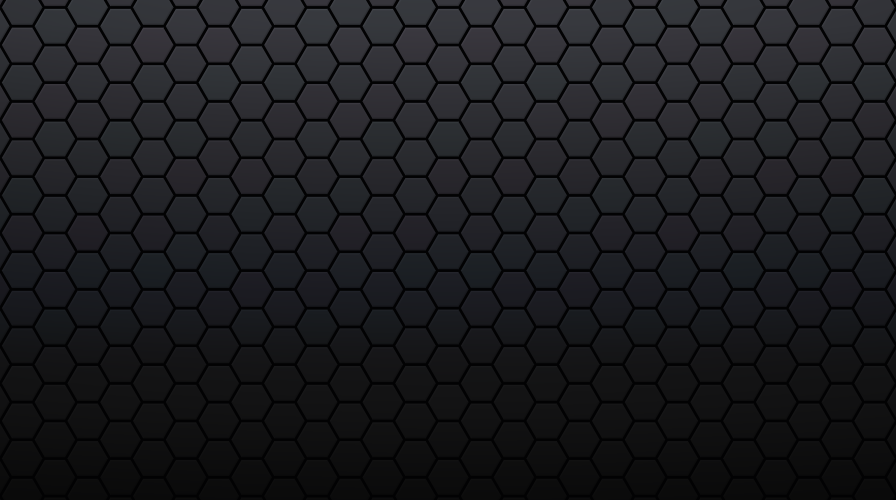
Give the GLSL for this pattern, as a WebGL 1 fragment shader.

```glsl
precision highp float;

uniform vec2 u_resolution;

#define COLUMNS 27.33
#define ROWS 13.3
#define GRID_OFFSET vec2(0.585, 0.199)
#define GAP_HALF_WIDTH 0.036
#define RIM_WIDTH 0.035
#define RIM_LIGHT 0.24
#define TINT_AMOUNT 0.006
#define TONE_VARIATION 0.035
#define GAP_COLOR vec3(0.008, 0.008, 0.012)

const vec2 HEX_SLOPE = vec2(0.8660254, 0.5);
const vec2 LATTICE = vec2(1.7320508, 1.0);

float hash(vec2 cell) {
    return fract(sin(dot(cell, vec2(12.99, 78.23))) * 437.58);
}

// Center of the flat-topped hexagon that contains q
vec2 hexCenter(vec2 q) {
    vec2 even = floor(q / LATTICE + 0.5) * LATTICE;
    vec2 odd = (floor(q / LATTICE) + 0.5) * LATTICE;
    vec2 toEven = q - even;
    vec2 toOdd = q - odd;
    return dot(toEven, toEven) < dot(toOdd, toOdd) ? even : odd;
}

// Outward normal in xy, distance to the cell border in z
vec3 hexEdge(vec2 local) {
    vec2 a = abs(local);
    float side = dot(a, HEX_SLOPE);
    vec2 facing = vec2(local.x < 0.0 ? -1.0 : 1.0, local.y < 0.0 ? -1.0 : 1.0);
    vec2 normal = a.y > side ? vec2(0.0, 1.0) : HEX_SLOPE;
    return vec3(normal * facing, 0.5 - max(a.y, side));
}

// Near-black base rising through blue-black to slate
vec3 verticalGradient(float height) {
    vec3 color = mix(vec3(0.035), vec3(0.076, 0.076, 0.080), smoothstep(-0.08, 0.26, height));
    color = mix(color, vec3(0.103, 0.110, 0.132), smoothstep(0.23, 0.44, height));
    color = mix(color, vec3(0.157, 0.159, 0.176), clamp((height - 0.42) / 0.26, 0.0, 1.0));
    return mix(color, vec3(0.212, 0.214, 0.236), clamp((height - 0.68) / 0.27, 0.0, 1.0));
}

void main() {
    vec2 uv = gl_FragCoord.xy / u_resolution;
    float pixel = ROWS / u_resolution.y;

    // Grid space: one unit per hexagon height, y pointing down
    vec2 q = vec2(uv.x * COLUMNS * HEX_SLOPE.x, (1.0 - uv.y) * ROWS) - GRID_OFFSET;
    vec2 center = hexCenter(q);
    vec2 local = q - center;
    vec3 edge = hexEdge(local);
    vec2 cell = floor(center / (LATTICE * 0.5) + 0.5);

    // Face: gradient, soft side falloff and small differences between cells
    vec3 face = verticalGradient(uv.y);
    float across = 2.0 * uv.x - 1.0;
    face *= 1.02 - 0.10 * across * across;
    face *= 1.0 + TONE_VARIATION * (hash(cell) - 0.5) - 0.05 * local.y;
    float tint = sin(cell.y * 1.9 + 0.6) + 0.6 * sin(cell.x * 0.7 + cell.y * 0.8);
    face += TINT_AMOUNT * tint * vec3(-0.6, 0.6, 0.1) * smoothstep(0.2, 0.5, uv.y);

    // Bevel: lit upper-left rim, shaded lower-right rim
    float light = dot(edge.xy, normalize(vec2(-0.4, -0.9)));
    float rim = 1.0 - smoothstep(0.0, RIM_WIDTH + pixel, edge.z - GAP_HALF_WIDTH);
    face *= 1.0 + RIM_LIGHT * rim * light;

    // Dark channel between the cells
    float inside = smoothstep(-0.6 * pixel, 0.6 * pixel, edge.z - GAP_HALF_WIDTH);
    gl_FragColor = vec4(mix(GAP_COLOR, face, inside), 1.0);
}
```
